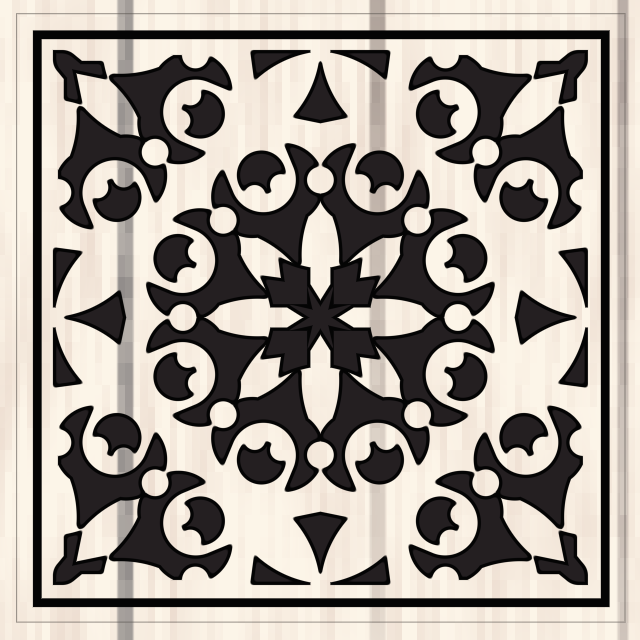
A WebGL 2 fragment shader for this pattern:

```glsl
#version 300 es
precision highp float;
// Cut-out rosette tile over pale vertical planks: an eight-petal rosette, a star,
// quarter rosettes in the corners and wedge ornaments along a square frame.
// Mirror folds reduce each group to one motif built from circles and half planes.

#define SPAN 768.0          // design units across the canvas
#define CENTRE vec2(0.5, 3.0)
#define CORNER 315.0        // distance of the corner rosettes along each axis
#define ARC 131.0           // radius of every concave flank
#define OUTLINE 4.0
#define FRAME vec2(335.5, 346.0)
#define RULE 365.0
#define GRAIN vec2(9.0, 26.0)
#define CREAM vec3(0.99, 0.96, 0.91)
#define TAN vec3(0.91, 0.84, 0.79)
#define FILL vec3(0.14, 0.12, 0.13)
#define INK vec3(0.015)

uniform vec2 u_resolution;
out vec4 fragColor;

vec2 gradientAt(vec2 cell) {
    vec3 h = fract(cell.xyx * vec3(0.1031, 0.1030, 0.0973));
    h += dot(h, h.yzx + 33.33);
    float angle = 6.2832 * fract((h.x + h.y) * h.z);
    return vec2(cos(angle), sin(angle));
}

float gradientNoise(vec2 p) {
    vec2 i = floor(p), f = p - i;
    vec2 w = f * f * f * (f * (f * 6.0 - 15.0) + 10.0);
    vec2 e = vec2(1.0, 0.0);
    float low = mix(dot(gradientAt(i), f), dot(gradientAt(i + e), f - e), w.x);
    float high = mix(dot(gradientAt(i + e.yx), f - e.yx), dot(gradientAt(i + 1.0), f - 1.0), w.x);
    return mix(low, high, w.y);
}

// Maximum with a rounded corner of size k
float smoothMax(float a, float b, float k) {
    float h = max(k - abs(a - b), 0.0) / k;
    return max(a, b) + h * h * k * 0.25;
}

// Fold into one octant: x is the larger coordinate
vec2 octant(vec2 p) {
    p = abs(p);
    return vec2(max(p.x, p.y), min(p.x, p.y));
}

// Fold into half a petal: x runs along the petal axis, y away from it
vec2 petalSpace(vec2 p) {
    vec2 q = octant(p), axis = vec2(cos(0.3927), sin(0.3927));
    return vec2(dot(q, axis), abs(q.y * axis.x - q.x * axis.y));
}

float petal(vec2 q) {
    float horn = length(q - vec2(165.0, 20.0)) - 49.5;
    float flank = ARC - length(q - vec2(28.0, 129.0));
    float body = max(smoothMax(flank, 66.0 - q.x, 6.0), max(q.y - 66.0, q.x - 168.0));
    float notch = 16.0 - length(q - vec2(152.4, 63.1));
    float hollow = 39.0 - length(vec2(min(q.x - 179.0, 0.0), q.y));
    float d = smoothMax(min(horn, body), notch, 6.0);
    return smoothMax(d, hollow, 6.0);
}

float bud(vec2 q) {
    float d = length(q - vec2(185.0, 0.0)) - 29.5;
    d = smoothMax(d, 13.0 - length(q - vec2(165.0, 17.0)), 5.0);
    return smoothMax(d, 161.5 - q.x, 4.0);
}

float rosette(vec2 p) {
    vec2 q = petalSpace(p);
    return min(petal(q), bud(q));
}

float star(vec2 p) {
    vec2 q = petalSpace(p);
    return smoothMax(dot(q - vec2(19.4, 8.0), vec2(0.167, 0.986)), q.x - 46.5, 5.0);
}

// Wedges beside the frame and arrowheads in its corners
float borderMotifs(vec2 p) {
    vec2 q = octant(p);
    float wedge = smoothMax(ARC - length(q - vec2(329.0, 131.0)),
                            dot(q - vec2(233.0, 0.0), vec2(-0.98, 0.2)), 5.0);
    wedge = smoothMax(wedge, q.x - 308.0, 4.0);
    float fin = smoothMax(ARC - length(q - vec2(189.0, -11.5)), q.x - 321.0, 3.0);
    fin = smoothMax(fin, dot(q - vec2(321.0, 84.5), vec2(-0.134, 0.991)), 5.0);
    fin = max(fin, 12.0 - q.y);
    float arrow = smoothMax(q.x - 321.0, dot(q - vec2(321.0, 302.0), vec2(0.773, -0.635)), 5.0);
    arrow = smoothMax(arrow, dot(q - vec2(298.0, 274.0), vec2(-0.986, -0.168)), 5.0);
    return min(wedge, min(fin, arrow));
}

float seam(float x, float centre, float halfWidth) {
    return 1.0 - smoothstep(halfWidth - 2.0, halfWidth + 2.0, abs(x - centre));
}

// Blocky vertical grain and three plank joints
vec3 planks(vec2 p) {
    vec2 cell = floor(p / GRAIN);
    float streak = gradientNoise(cell * vec2(0.73, 0.13) + 7.3);
    float patches = gradientNoise(p / vec2(95.0, 210.0) + 3.7);
    float fleck = gradientNoise(cell * vec2(0.61, 0.47) + 19.1);
    vec3 wood = mix(CREAM, TAN, clamp(0.2 + 0.8 * streak + 0.5 * patches + 0.3 * fleck, 0.0, 0.9));
    float height = p.y / SPAN + 0.5;
    float wear = 0.85 + 0.35 * fleck;
    wood = mix(wood, vec3(0.59, 0.57, 0.56), seam(p.x, -233.5, 9.5) * wear);
    wood = mix(wood, vec3(0.65, 0.60, 0.57), seam(p.x, 69.0, 9.5) * wear * mix(0.25, 1.0, height));
    return mix(wood, vec3(0.64, 0.59, 0.57), seam(p.x, 363.5, 6.5) * wear * mix(0.5, 0.95, height));
}

void main() {
    float scale = SPAN / min(u_resolution.x, u_resolution.y);
    vec2 p = (gl_FragCoord.xy - 0.5 * u_resolution) * scale;
    vec2 c = p - CENTRE;
    float soft = 0.7 * scale;

    // Ornament distance: centre, corners, then border
    vec2 inward = CORNER - abs(c);
    float corners = max(rosette(inward), -min(inward.x, inward.y));
    float d = min(min(rosette(c), star(c)), min(corners, borderMotifs(c)));

    // Frame and the fine rule around it
    float square = octant(p - 1.5).x;
    float frame = max(square - FRAME.y, FRAME.x - square);
    float rule = abs(octant(p - vec2(1.0, 2.5)).x - RULE) - 0.5;

    vec3 colour = planks(p);
    colour = mix(colour, vec3(0.34, 0.32, 0.30), 0.75 * (1.0 - smoothstep(-soft, soft, rule)));
    colour = mix(colour, INK, 1.0 - smoothstep(-soft, soft, min(d, frame)));
    colour = mix(colour, FILL, 1.0 - smoothstep(-soft, soft, d + OUTLINE));
    fragColor = vec4(colour, 1.0);
}
```
